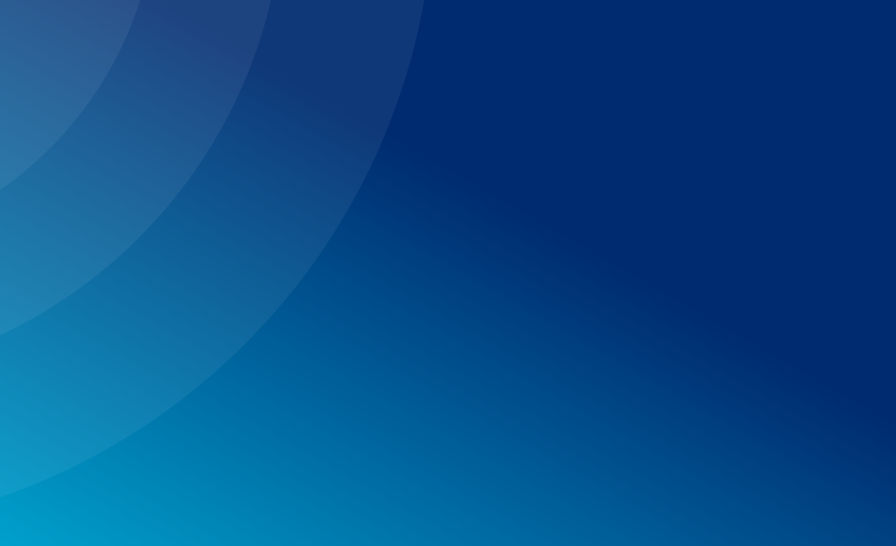
Reproduce this background procedurally as a Shadertoy shader.

```glsl
// A diagonal gradient from cyan in the lower left corner to flat deep navy,
// with three concentric translucent white discs stacked over the upper left.
// Lengths are in canvas heights; disc edges come from a distance function.

const vec3 CYAN = vec3(0.0, 0.630, 0.802);
const vec3 NAVY = vec3(0.0, 0.168, 0.438);
const vec3 VEIL_COLOR = vec3(1.0);

const vec2 GRADIENT_AXIS = vec2(0.495, 0.869); // unit direction, cyan to navy
const float GRADIENT_LENGTH = 1.01;

const vec2 DISC_CENTER = vec2(-0.387, 1.206);
const vec3 DISC_RADII = vec3(0.676, 0.907, 1.182);
const float VEIL_OPACITY = 0.06;

vec3 diagonalGradient(vec2 p) {
    float t = clamp(dot(p, GRADIENT_AXIS) / GRADIENT_LENGTH, 0.0, 1.0);
    return mix(CYAN, NAVY, t);
}

// Coverage of a disc, softened over about one pixel
float discMask(vec2 p, float radius, float pixel) {
    float dist = length(p - DISC_CENTER) - radius;
    return 1.0 - smoothstep(-0.75 * pixel, 0.75 * pixel, dist);
}

void mainImage(out vec4 fragColor, in vec2 fragCoord) {
    vec2 p = fragCoord / iResolution.y;
    float pixel = 1.0 / iResolution.y;

    vec3 color = diagonalGradient(p);

    // Each disc adds one more veil of white
    for (int i = 0; i < 3; i++) {
        float mask = discMask(p, DISC_RADII[i], pixel);
        color = mix(color, VEIL_COLOR, VEIL_OPACITY * mask);
    }

    fragColor = vec4(color, 1.0);
}
```
